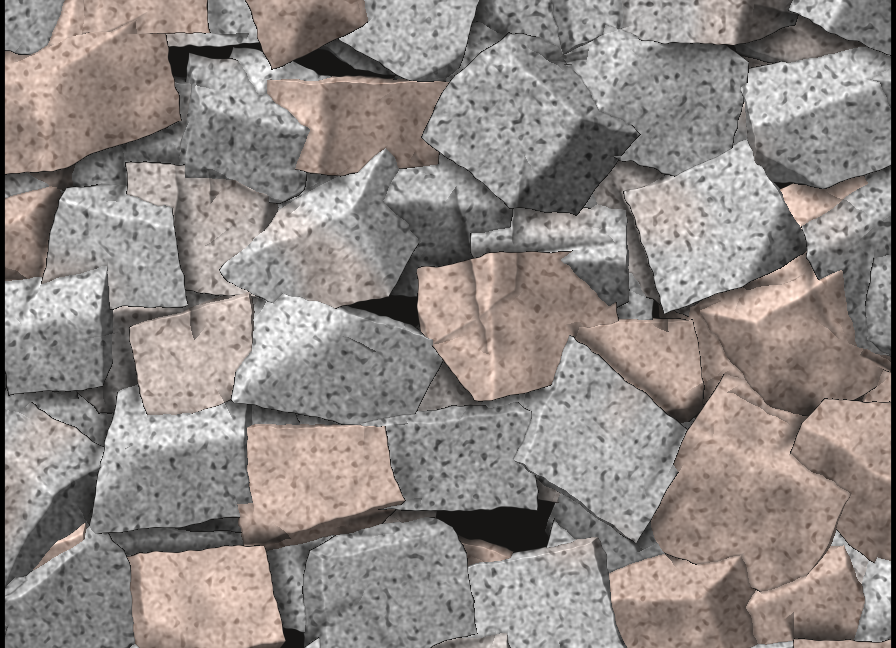
A Shadertoy shader for this texture:

```glsl
// A pile of rough granite blocks: two layers of randomly turned convex solids,
// each found by clipping a view ray with planes, then lit from above, shaded
// in the gaps and covered with gradient-noise speckle.

const vec2  CELL      = vec2(0.225, 0.185);        // spacing of the blocks
const vec3  BLOCK     = vec3(0.112, 0.084, 0.090); // half size of a block
const float REACH     = 0.185;                     // cull radius
const float LAYER_GAP = 0.11;                      // depth between layers
const float EDGE_HARD = 130.0;                     // sharpness of worn edges
const float BORDER    = 0.0055;                    // black side strips
const vec3  LIGHT     = vec3(-0.30, 0.60, 0.74);
const vec3  GREY      = vec3(0.735, 0.735, 0.735);
const vec3  PINK      = vec3(0.800, 0.700, 0.650);
const vec3  HOLLOW    = vec3(0.085, 0.083, 0.080);

struct Block { float z; float mid; float edge; vec3 normal; vec3 seed; };

vec3 hash3(vec3 p) {
    p = fract(p * vec3(0.1031, 0.1030, 0.0973));
    p += dot(p, p.yxz + 33.33);
    return fract((p.xxy + p.yxx) * p.zyx);
}

// Gradient noise, about -0.7 to 0.7
float corner(vec2 i, vec2 f) {
    return dot(hash3(vec3(i, 7.0)).xy * 2.0 - 1.0, f);
}
float noise(vec2 p) {
    vec2 i = floor(p), f = p - i;
    vec2 u = f * f * (3.0 - 2.0 * f);
    vec2 e = vec2(1.0, 0.0);
    return mix(mix(corner(i, f), corner(i + e, f - e), u.x),
               mix(corner(i + e.yx, f - e.yx), corner(i + 1.0, f - 1.0), u.x), u.y);
}

// Rotation by tilt, yaw and roll
mat3 turn(vec3 angle) {
    vec3 c = cos(angle), s = sin(angle);
    return mat3(c.z, s.z, 0, -s.z, c.z, 0, 0, 0, 1)
         * mat3(1, 0, 0, 0, c.x, s.x, 0, -s.x, c.x)
         * mat3(c.y, 0, -s.y, 0, 1, 0, s.y, 0, c.y);
}

// Height, outline distance and normal of one block at q from its centre
Block block(vec2 q, vec3 key, float lift) {
    vec3 size = BLOCK * mix(vec3(0.78), vec3(1.22), hash3(key + 5.1));
    mat3 pose = turn(mix(vec3(-0.15, -0.65, -0.55), vec3(0.65, 0.65, 0.55), hash3(key + 9.7)));
    float top = 9.0, bottom = -9.0;
    vec2 topSlope = vec2(0), bottomSlope = vec2(0);
    vec3 soft = vec3(0), axis = vec3(1, 0, 0);
    for (int i = 0; i < 8; i++) {
        vec3 r = hash3(key + float(i) * 2.37 + 13.0) - 0.5;
        float d = dot(axis, size);
        vec3 n = i < 3 ? axis : -axis;
        if (i > 5) { n = sign(r); d = dot(size, vec3(0.46)) * (1.0 + 0.3 * r.x); }
        n = pose * normalize(n + 0.38 * r);
        float nz = n.z < 0.0 ? min(n.z, -0.03) : max(n.z, 0.03);
        float t = (d - dot(n.xy, q)) / nz;
        if (nz > 0.0) {
            soft += n * exp(clamp(-EDGE_HARD * t, -60.0, 60.0));
            if (t < top) { top = t; topSlope = n.xy / nz; }
        } else if (t > bottom) { bottom = t; bottomSlope = n.xy / nz; }
        axis = axis.zxy;
    }
    float edge = (top - bottom) / max(length(topSlope - bottomSlope), 0.2);
    return Block(top + lift, 0.5 * (top + bottom) + lift, edge,
                 normalize(soft + vec3(0, 0, 1e-30)), hash3(key + 27.3));
}

// Highest block at p, with the shade cast on it by its neighbours
Block pile(vec2 p, out float shade) {
    Block best = Block(-9.0, -9.0, -9.0, vec3(0, 0, 1), vec3(0));
    vec2 near[18];
    int count = 0;
    float second = -9.0;
    for (int k = 0; k < 18; k++) {
        float layer = float(k / 9);
        if (k == 9 && best.z > 0.03) break;
        float row = floor(p.y / CELL.y) + float((k / 3) % 3 - 1);
        float shift = 0.5 * mod(row + layer, 2.0);
        vec2 cell = vec2(floor(p.x / CELL.x - shift) + float(k % 3 - 1), row);
        vec3 key = vec3(cell + 40.0, layer * 19.0 + 3.0);
        vec3 place = hash3(key);
        vec2 q = p - (cell + vec2(shift, 0.0) + 0.25 + 0.5 * place.xy) * CELL;
        if (dot(q, q) > REACH * REACH) continue;
        Block b = block(q, key, (place.z - 0.5) * 0.09 - layer * LAYER_GAP);
        near[count++] = vec2(b.mid, b.edge);
        if (b.edge > 0.0) {
            second = max(second, min(b.z, best.z));
            if (b.z > best.z) best = b;
        }
    }
    shade = 0.4 * (1.0 - smoothstep(0.0, 0.012, best.z - second));
    for (int k = 0; k < count; k++) {
        float above = smoothstep(0.01, 0.08, near[k].x - best.z);
        shade = max(shade, above * smoothstep(-0.035, 0.004, near[k].y));
    }
    return best;
}

vec3 granite(vec2 p, Block b) {
    vec2 g = p + b.seed.xy * 7.0;
    float patches = smoothstep(0.05, 0.3, noise(g * 5.0));
    float pink = max(smoothstep(0.72, 0.80, b.seed.z), 0.5 * patches * step(0.4, b.seed.z));
    float fine = noise(g * 46.0);
    float grain = 0.48 * noise(g * 115.0) + 0.36 * noise(g * 170.0) + 0.14 * fine;
    float fleck = smoothstep(0.08, 0.42, noise(g * 95.0 + 31.0));
    vec3 stone = mix(GREY, PINK, pink) * (0.90 + 0.22 * b.seed.x);
    stone += mix(1.0, 0.6, pink) * (0.60 * grain - 0.32 * fleck) + 0.03;

    // Chipped faces tilt the normal
    vec2 chips = vec2(noise(g * 17.0), noise(g * 17.0 + 50.0)) + 0.6 * fine;
    vec3 n = normalize(b.normal + vec3(chips * mix(0.32, 0.6, pink), 0.0));
    return stone * (0.40 + 0.70 * max(dot(n, normalize(LIGHT)), 0.0));
}

void mainImage(out vec4 fragColor, in vec2 fragCoord) {
    vec2 p = fragCoord / iResolution.y;
    vec2 rough = p + 0.010 * vec2(noise(p * 16.0), noise(p * 16.0 + 20.0))
                   + 0.004 * noise(p * 60.0);
    float shade;
    Block b = pile(rough, shade);
    vec3 color = HOLLOW;
    if (b.z > -8.0) {
        float depth = mix(0.35, 1.0, smoothstep(-0.22, -0.01, b.z));
        float outline = smoothstep(0.0, 1.5 / iResolution.y, b.edge);
        color = mix(HOLLOW, granite(p, b), (1.0 - 0.72 * shade) * depth * outline);
    }
    float x = fragCoord.x / iResolution.x, soft = 0.7 / iResolution.x;
    color *= smoothstep(-soft, soft, min(x, 1.0 - x) - BORDER);
    fragColor = vec4(clamp(color, 0.0, 1.0), 1.0);
}
```
